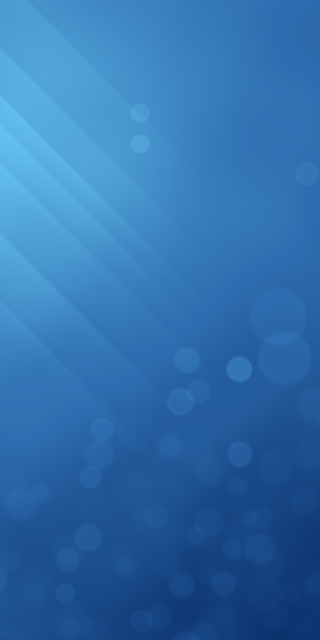
Write a Shadertoy shader that draws this background.

```glsl
// Blue light backdrop: a glow from the upper left, diagonal light shafts
// and pale bokeh discs that crowd towards the dark lower edge.
// All parts add to one brightness tone, which a colour ramp turns to blue.

#define DEEP_BLUE vec3(0.03, 0.17, 0.40)
#define MID_BLUE vec3(0.18, 0.43, 0.69)
#define PALE_BLUE vec3(0.36, 0.71, 0.90)
#define GLOW_STRENGTH 0.30
#define SHAFT_STRENGTH 0.10
#define SHAFT_REACH 0.80
#define BOKEH_STRENGTH 0.085
#define BOKEH_TOP 0.80
#define HAZE_STRENGTH 0.025

// x, y, radius, brightness of the isolated discs; width 1, height 2
const vec4 LONE_DISCS[11] = vec4[11](
    vec4(0.438, 1.646, 0.029, 0.10), vec4(0.438, 1.550, 0.029, 0.11),
    vec4(0.586, 0.874, 0.040, 0.10), vec4(0.748, 0.846, 0.039, 0.20),
    vec4(0.564, 0.744, 0.042, 0.11), vec4(0.620, 0.776, 0.036, 0.07),
    vec4(0.870, 1.010, 0.088, 0.06), vec4(0.890, 0.880, 0.083, 0.07),
    vec4(0.750, 0.580, 0.039, 0.12), vec4(0.320, 0.658, 0.037, 0.07),
    vec4(0.960, 1.456, 0.037, 0.06));

// Offset, width and brightness of each shaft
const vec3 SHAFTS[7] = vec3[7](
    vec3(-0.08, 0.16, 0.7), vec3(0.15, 0.12, 0.8), vec3(0.30, 0.09, 1.1),
    vec3(0.39, 0.10, 0.8), vec3(0.51, 0.13, 0.7), vec3(0.73, 0.16, 0.9),
    vec3(0.94, 0.12, 0.5));

vec3 hash3(vec2 cell)
{
    vec3 q = fract(cell.xyx * vec3(0.1031, 0.1030, 0.0973));
    q += dot(q, q.yxz + 33.33);
    return fract((q.xxy + q.yzz) * q.zyx);
}

// Flat disc with a slightly brighter rim
float disc(vec2 offset, float radius, float blur)
{
    float edge = length(offset) - radius;
    float body = 1.0 - smoothstep(-blur, blur, edge);
    float rim = smoothstep(-0.35 * radius, 0.0, edge);
    return body * (0.88 + 0.18 * rim);
}

float baseTone(vec2 p)
{
    float height = p.y * 0.5;
    float rise = 0.05 + 0.44 * smoothstep(-0.10, 0.75, height);
    float lift = (height - 0.76) / 0.22;
    float glow = exp(-lift * lift - 4.0 * p.x * p.x);
    return rise + 0.22 * (1.0 - p.x) + GLOW_STRENGTH * glow;
}

// Layered sines for soft, uneven light
float haze(vec2 p)
{
    float a = sin(7.0 * p.x + 2.0 * sin(4.0 * p.y));
    float b = sin(9.0 * p.y + 1.5 * sin(6.0 * p.x) + 1.0);
    return a * b + 0.5 * sin(13.0 * p.x - 11.0 * p.y + a);
}

// Each shaft has a crisp upper edge and fades towards the lower left
float shafts(vec2 p, float blur)
{
    float across = 2.0 - p.y - p.x;
    float light = 0.0;
    for (int i = 0; i < 7; i++) {
        float d = across - SHAFTS[i].x;
        float fall = exp(-max(d, 0.0) / (0.5 * SHAFTS[i].y));
        float shade = 0.35 * exp(-abs(d + 0.02) / 0.015);
        light += SHAFTS[i].z * (smoothstep(-blur, blur, d) * fall - shade);
    }
    return light * (1.0 - smoothstep(0.0, SHAFT_REACH, p.x));
}

// Jittered grid of discs, thinning out with height
float scatteredDiscs(vec2 p, float size, float seed, float blur)
{
    vec2 home = floor(p / size);
    float light = 0.0;
    for (int y = -1; y <= 1; y++)
    for (int x = -1; x <= 1; x++) {
        vec2 cell = home + vec2(x, y);
        vec3 rnd = hash3(cell + seed);
        vec3 look = hash3(cell + seed + 57.0);
        vec2 centre = (cell + rnd.xy) * size;
        float crowd = 1.0 - smoothstep(0.35, BOKEH_TOP, centre.y);
        float shown = step(look.x, 0.85 * crowd);
        float radius = size * mix(0.22, 0.40, rnd.z);
        light += shown * mix(0.25, 1.0, look.y)
               * disc(p - centre, radius, blur * mix(1.0, 4.0, look.z));
    }
    return light;
}

void mainImage(out vec4 fragColor, in vec2 fragCoord)
{
    vec2 p = fragCoord / iResolution.xy * vec2(1.0, 2.0);
    float blur = 1.0 / iResolution.x + 0.001;

    // Light and shafts
    float tone = baseTone(p) + HAZE_STRENGTH * haze(p);
    tone += SHAFT_STRENGTH * shafts(p, 2.0 * blur);

    // Bokeh
    float bokeh = scatteredDiscs(p, 0.115, 11.0, blur)
                + 0.6 * scatteredDiscs(p, 0.15, 83.0, 2.0 * blur);
    tone += BOKEH_STRENGTH * (bokeh - 0.4 * (1.0 - smoothstep(0.3, 0.7, p.y)));
    for (int i = 0; i < 11; i++) {
        vec4 d = LONE_DISCS[i];
        tone += d.w * disc(p - d.xy, d.z, blur + 0.06 * d.z);
    }

    // Colour ramp
    tone = clamp(tone, 0.0, 1.1);
    vec3 colour = mix(DEEP_BLUE, MID_BLUE, min(2.0 * tone, 1.0));
    colour = mix(colour, PALE_BLUE, max(2.0 * tone - 1.0, 0.0));
    fragColor = vec4(colour, 1.0);
}
```
